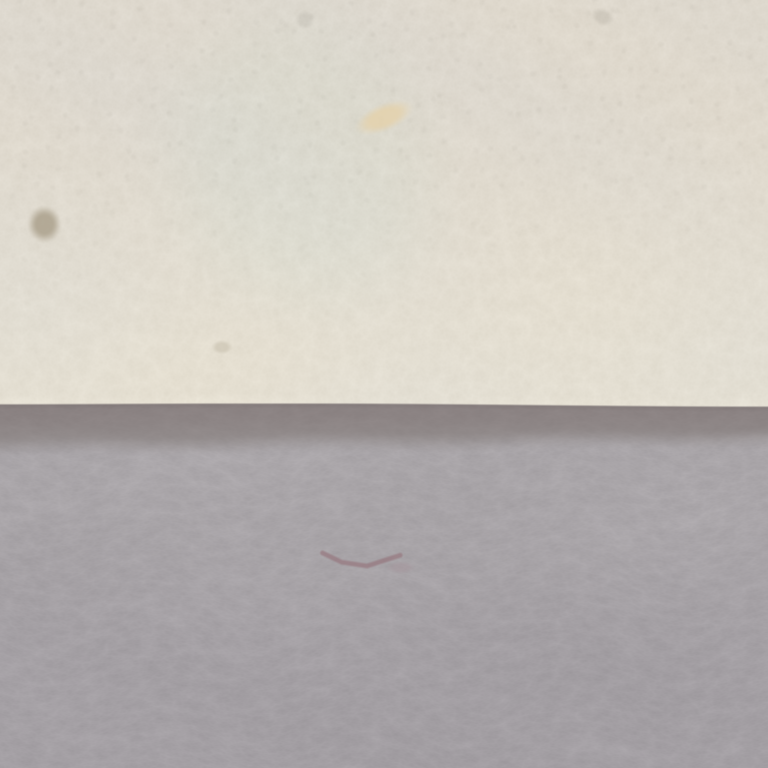
Reproduce this texture procedurally as a WebGL 2 fragment shader.

```glsl
#version 300 es
precision highp float;
uniform vec2 u_resolution;
out vec4 fragColor;

vec2 hash2(vec2 p) {
  vec3 q = fract(vec3(p.xyx) * vec3(0.1031, 0.103, 0.0973));
  q += dot(q, q.yzx + 33.33);
  return fract((q.xx + q.yz) * q.zy);
}

// Distance to the nearest scattered point, centred near zero
float cellNoise(vec2 p) {
  vec2 cell = floor(p), f = fract(p);
  float nearest = 4.0;
  for (int y = -1; y <= 1; y++)
    for (int x = -1; x <= 1; x++) {
      vec2 o = vec2(x, y);
      vec2 d = o + hash2(cell + o + 40.0) - f;
      nearest = min(nearest, dot(d, d));
    }
  return sqrt(nearest) - 0.48;
}

// Cellular octaves, turned between layers to hide the grid
float mottle(vec2 p) {
  float sum = 0.0, amp = 0.5;
  for (int i = 0; i < 4; i++) {
    sum += amp * cellNoise(p);
    p = mat2(1.9, 0.45, -0.45, 1.9) * p + 7.3;
    amp *= 0.8;
  }
  return sum;
}

float segmentDist(vec2 p, vec2 a, vec2 b) {
  vec2 pa = p - a, ba = b - a;
  return length(pa - ba * clamp(dot(pa, ba) / dot(ba, ba), 0.0, 1.0));
}

// Soft round or stretched spot
float spot(vec2 p, vec2 centre, vec2 radius, float angle) {
  float c = cos(angle), s = sin(angle);
  vec2 d = mat2(c, -s, s, c) * (p - centre) / radius;
  return 1.0 - smoothstep(0.45, 1.15, length(d));
}

// Pale card with warm lower rim, cool patches and faint grey specks
vec3 cardColor(vec2 p) {
  vec3 col = mix(vec3(0.895, 0.875, 0.825), vec3(0.872, 0.85, 0.808),
                 smoothstep(0.49, 0.9, p.y));
  float patches = sin(p.x * 9.0 + 2.0 * sin(p.y * 7.0)) * sin(p.y * 11.0 + p.x * 4.0 + 1.0);
  col += patches * vec3(0.005, 0.002, -0.003);
  col += vec3(-0.012, 0.001, -0.001) * spot(p, vec2(0.39, 0.79), vec2(0.2, 0.22), 0.5);
  col += mottle(p * 38.0) * vec3(0.034, 0.036, 0.04);
  float specks = smoothstep(-0.3, -0.46, cellNoise(p * 30.0 + 3.0));
  col -= 0.02 * specks * smoothstep(0.5, 0.85, p.y);

  col = mix(col, vec3(0.67, 0.63, 0.55), 0.85 * spot(p, vec2(0.058, 0.708), vec2(0.021, 0.023), 0.0));
  col = mix(col, vec3(0.9, 0.82, 0.66), 0.75 * spot(p, vec2(0.5, 0.847), vec2(0.038, 0.017), 0.4));
  col = mix(col, vec3(0.78, 0.75, 0.68), 0.6 * spot(p, vec2(0.289, 0.548), vec2(0.013, 0.009), 0.0));
  col -= 0.05 * spot(p, vec2(0.397, 0.974), vec2(0.012), 0.0);
  col -= 0.06 * spot(p, vec2(0.785, 0.978), vec2(0.015, 0.011), -0.4);
  return col;
}

// Grey felt with sideways fibres and one curved red thread
vec3 feltColor(vec2 p) {
  vec3 col = mix(vec3(0.645, 0.628, 0.645), vec3(0.668, 0.652, 0.665),
                 smoothstep(0.1, 0.38, p.y));
  vec2 q = p + 0.006 * sin(p.yx * vec2(31.0, 23.0));
  col += 0.05 * mottle(q * vec2(26.0, 52.0));
  col += 0.006 * sin(p.x * 8.0 + 2.0 * sin(p.y * 9.0)) * sin(p.y * 17.0 + p.x * 3.0);

  float thread = min(segmentDist(p, vec2(0.42, 0.28), vec2(0.445, 0.268)),
                 min(segmentDist(p, vec2(0.445, 0.268), vec2(0.478, 0.263)),
                     segmentDist(p, vec2(0.478, 0.263), vec2(0.521, 0.277))));
  col = mix(col, vec3(0.58, 0.45, 0.48), 0.65 * (1.0 - smoothstep(0.001, 0.005, thread)));
  return mix(col, vec3(0.64, 0.56, 0.59), 0.35 * spot(p, vec2(0.522, 0.261), vec2(0.018, 0.008), 0.0));
}

void main() {
  vec2 p = gl_FragCoord.xy / u_resolution;

  // Shadow cast on the felt, narrower and fainter to the right
  float edge = 0.4745 - 0.004 * smoothstep(0.4, 1.0, p.x) - 0.001 * (1.0 - smoothstep(0.0, 0.3, p.x));
  float shadowEnd = mix(0.415, 0.426, p.x) + 0.002 * sin(p.x * 19.0);
  float shadow = smoothstep(shadowEnd - 0.012, shadowEnd + 0.018, p.y);
  vec3 felt = feltColor(p);
  vec3 shade = mix(vec3(0.575, 0.55, 0.55), vec3(0.548, 0.515, 0.515),
                   smoothstep(0.42, 0.465, p.y));
  shade += 0.5 * (felt - vec3(0.668, 0.652, 0.665));
  felt = mix(felt, shade, shadow);
  felt -= 0.03 * smoothstep(edge - 0.008, edge, p.y);

  // Card edge with a thin bright rim
  vec3 card = cardColor(p);
  card += 0.012 * (1.0 - smoothstep(0.0, 0.015, p.y - edge));
  float soft = max(0.0018, 0.8 / u_resolution.y);
  vec3 col = mix(felt, card, smoothstep(edge - soft, edge + soft, p.y));
  fragColor = vec4(clamp(col, 0.0, 1.0), 1.0);
}
```
